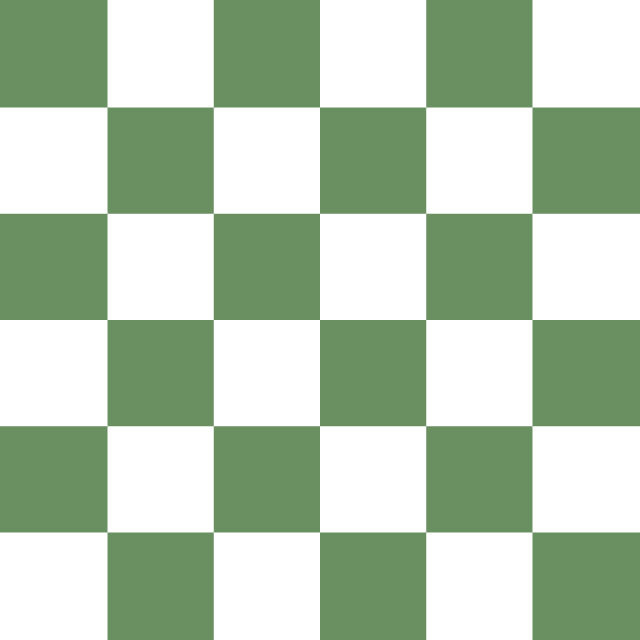
Write a three.js fragment shader that draws this pattern.

```glsl
// Two-colour checkerboard of six by six squares, three repeats each way.
// Each axis is a signed triangle wave; the product of the two
// antialiased signs picks the colour of the square.

varying vec2 vUv;

const float PI = 3.14159;

// Alternates between -1 and 1 in each unit cell, smoothed over one pixel.
vec2 alternate(vec2 p, vec2 pixel) {
  vec2 edgeDistance = asin(sin(PI * p)) / PI;
  return clamp(2.0 * edgeDistance / pixel, -1.0, 1.0);
}

void main() {
  // Cells measured from the centre of the canvas
  vec2 p = (vUv - 0.5) / 0.166;
  vec2 pixel = max(fwidth(p), 0.0001);

  // Outer cells run to the border, so the wrap itself is a clean cell edge
  vec2 side = alternate(clamp(p, -2.5, 2.5), pixel);
  float check = 0.5 + 0.5 * side.x * side.y;

  vec3 green = vec3(0.416, 0.565, 0.382);
  vec3 white = vec3(1.0);
  gl_FragColor = vec4(mix(green, white, check), 1.0);
}
```
